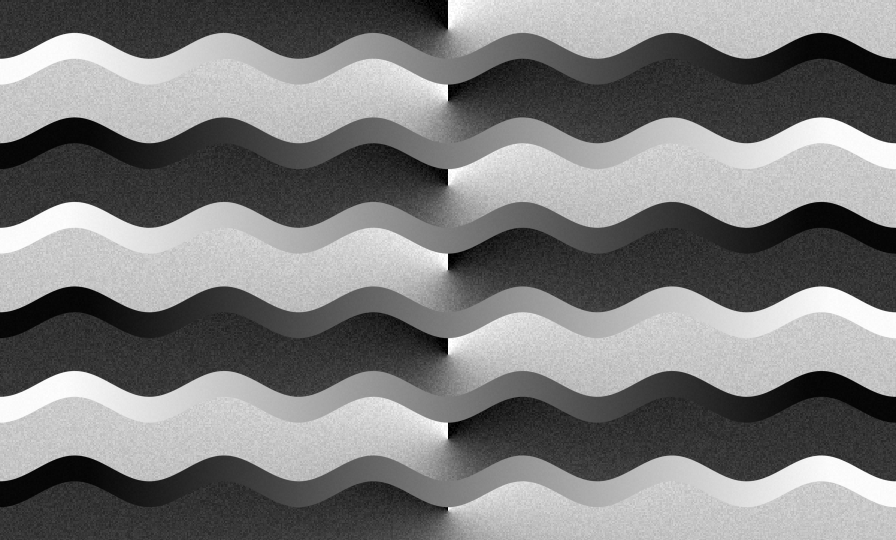
This pattern is drawn by a Shadertoy shader. Its source:

```glsl
// Wavy ribbons fading across alternating light and dark bands with conic shading and grain.
#define WAVES 6.0          // wave periods across; one period is the unit of length
#define HEIGHT 3.594       // canvas height in periods
#define ROW 0.5625         // distance between ribbons
#define RIBBON 0.172       // ribbon thickness
#define AMPLITUDE 0.086    // wave amplitude
#define FIRST_EDGE 0.305   // mean upper edge of the first ribbon, from the top
#define MID_TONE 0.49
#define CONTRAST 1.16
#define GRAIN 0.11         // grain strength on the bands
#define RIBBON_GRAIN 0.02  // grain strength on the ribbons
#define GRAIN_CELLS 600.0  // grain cells across the width

const float TAU = 6.2831853;

float hash(vec2 p) {
    vec3 q = fract(vec3(p.xyx) * 0.1031);
    q += dot(q, q.yzx + 33.33);
    return fract((q.x + q.y) * q.z);
}

// Maps a 0..1 ramp to grey, mirrored on odd rows
float tone(float t, float row) {
    float side = mod(row, 2.0) < 0.5 ? 1.0 : -1.0;
    return clamp(MID_TONE + CONTRAST * side * (t - 0.5), 0.025, 0.985);
}

// Conic sweep around the middle of the band's visible extent
float bandTone(vec2 p, float row, float px) {
    float top = FIRST_EDGE - AMPLITUDE + RIBBON + row * ROW;
    float centerY = 0.5 * (max(top, 0.0) + min(top + ROW, HEIGHT));
    vec2 q = p - vec2(0.5 * WAVES, centerY);
    float t = 0.5 - atan(q.x, q.y) / TAU;
    t = mix(0.5, t, clamp(2.0 * abs(q.x) / px, 0.0, 1.0));
    return tone(t, row);
}

void mainImage(out vec4 fragColor, in vec2 fragCoord) {
    vec2 uv = fragCoord / iResolution.xy;
    vec2 p = vec2(uv.x * WAVES, (1.0 - uv.y) * HEIGHT);
    float px = HEIGHT / iResolution.y;

    // Nearest ribbon and depth below its upper edge
    float depth = p.y - FIRST_EDGE - AMPLITUDE * cos(TAU * p.x);
    float row = floor((depth + 0.5 * (ROW - RIBBON)) / ROW);
    depth -= row * ROW;
    float slope = TAU * AMPLITUDE * sin(TAU * p.x);
    float soft = 0.7 * px * sqrt(1.0 + slope * slope);
    float upper = smoothstep(-soft, soft, depth);
    float lower = smoothstep(-soft, soft, depth - RIBBON);

    // Band above, ribbon, band below
    float grey = bandTone(p, row - 1.0, px);
    grey = mix(grey, tone(1.0 - uv.x, row), upper);
    grey = mix(grey, bandTone(p, row, px), lower);

    // Fine grain, mostly on the bands
    vec2 cell = floor(p / WAVES * GRAIN_CELLS);
    float noise = 0.5 * (hash(cell) + hash(cell + 71.7)) - 0.5;
    grey += noise * mix(GRAIN, RIBBON_GRAIN, upper - lower);

    fragColor = vec4(vec3(clamp(grey, 0.0, 1.0)), 1.0);
}
```
